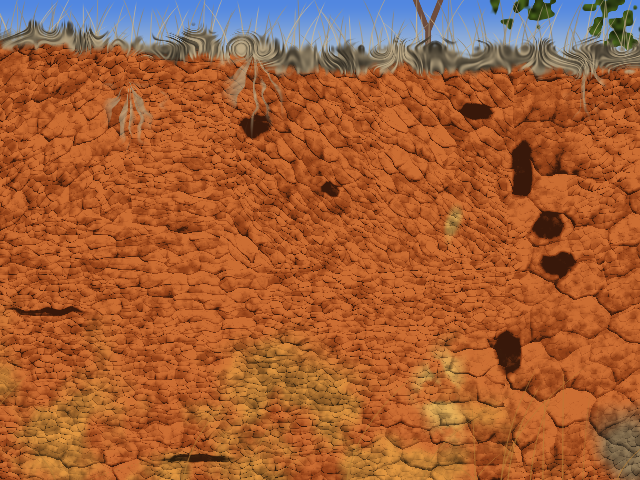
A Shadertoy shader for this texture:

```glsl
// A sunlit bank of broken red earth under dry grass and blue sky.
// Stretched Voronoi cells make the slabs, noise stains the soil with ochre,
// hashed curves and polar fans make the stalks and hanging roots.
#define SHADOW vec3(0.22, 0.095, 0.04)
#define EARTH vec3(0.57, 0.25, 0.09)
#define SUNLIT vec3(0.80, 0.43, 0.20)
#define OCHRE vec3(0.78, 0.54, 0.23)
#define STRAW vec3(0.74, 0.66, 0.52)
#define SKY_HIGH vec3(0.32, 0.53, 0.88)
#define SKY_LOW vec3(0.63, 0.72, 0.83)
#define LEAF vec3(0.16, 0.22, 0.06)
#define STALK_WIDTH 0.0012

float hash(vec2 p) { return fract(sin(dot(p, vec2(127.1, 311.7))) * 43758.5); }

float noise(vec2 p) {
  vec2 i = floor(p), f = fract(p);
  f = f * f * (3.0 - 2.0 * f);
  return mix(mix(hash(i), hash(i + vec2(1, 0)), f.x),
             mix(hash(i + vec2(0, 1)), hash(i + 1.0), f.x), f.y);
}

float fbm(vec2 p) {
  float sum = 0.0, amp = 0.53;
  for (int i = 0; i < 4; i++) { sum += amp * noise(p); p = p * 2.03 + 17.3; amp *= 0.5; }
  return sum;
}

// Brightness of slabs lying along an angle; size is length and thickness
float slabs(vec2 p, float angle, vec2 size) {
  float c = cos(angle), s = sin(angle);
  mat2 turn = mat2(c, -s, s, c);
  vec2 q = turn * p / size, delta = vec2(0), id = vec2(0);
  float near = 9.0, next = 9.0;
  for (int k = 0; k < 9; k++) {
    vec2 g = floor(q) + vec2(k % 3 - 1, k / 3 - 1);
    vec2 d = q - g - 0.1 - 0.8 * vec2(hash(g), hash(g + 41.0));
    float len = length(d);
    if (len < near) { next = near; near = len; delta = d; id = g; }
    else next = min(next, len);
  }
  float tone = hash(id + 9.0), lit = dot(delta, turn * vec2(0.35, 0.94));
  float crack = 1.0 - smoothstep(0.02, 0.22, next - near);
  return 0.52 + 0.36 * tone + 0.32 * lit
       - crack * (0.12 + 0.5 * smoothstep(0.1, -0.5, lit)) * (0.4 + tone);
}

// Bent stalks rising from a base height, one in each column
float stalks(vec2 p, float base, float height, float column, float seed) {
  float cover = 0.0;
  for (int i = -3; i <= 3; i++) {
    float id = floor(p.x / column) + float(i), r = hash(vec2(id, seed));
    float t = (p.y - base) / (height * (0.3 + 0.7 * hash(vec2(id, seed + 7.0))));
    float bend = (hash(vec2(id, seed + 13.0)) - 0.45) * 4.5 * column * t * t;
    float d = abs(p.x - (id + r) * column - bend);
    float ink = clamp((STALK_WIDTH * (1.2 - 0.6 * t) - d) * iResolution.y + 0.5, 0.0, 1.0);
    cover = max(cover, ink * step(0.0, t) * smoothstep(1.0, 0.85, t));
  }
  return cover;
}

// Fan of pale roots hanging from a point
float rootFan(vec2 p, vec2 top, vec2 size) {
  vec2 d = (p - top) / size;
  float r = length(d), a = atan(d.x, -d.y) + 0.3 * (noise(p * 45.0) - 0.5);
  float thread = smoothstep(0.48, 0.72, noise(vec2(a * 9.0 + top.x * 50.0, r * 2.0)));
  return thread * smoothstep(1.1, 0.6, r + 0.5 * noise(vec2(a * 7.0, 3.0))) * smoothstep(1.7, 1.1, abs(a));
}

float blob(vec2 p, float x, float y, float w, float h) {
  return smoothstep(1.2, 0.4, length((p - vec2(x, y)) / vec2(w, h)));
}

vec3 soil(vec2 p) {
  float broad = fbm(p * 5.0);
  vec2 w = p + 0.1 * (vec2(broad, fbm(p * 5.0 + 30.0)) - 0.5);
  // Bedding: blocky at right, leaning above, level low down
  float angle = 0.08;
  vec2 size = vec2(0.055, 0.021);
  if (w.x > 1.06) { angle = 0.55; size = vec2(0.085, 0.065); }
  else if (w.x > 0.48 && w.y > 0.44) { angle = -0.85; size = vec2(0.052, 0.024); }
  else if (w.x < 0.28 && w.y > 0.53) { angle = 0.8; size = vec2(0.075, 0.032); }
  else if (w.y < 0.27) size = vec2(0.075, 0.05);
  vec2 rough = p + 0.012 * (vec2(noise(p * 40.0), noise(p * 40.0 + 8.0)) - 0.5);
  float loose = 0.25 + 0.5 * smoothstep(0.42, 0.62, fbm(p * 8.0 + 5.0));
  float shade = mix(slabs(rough, angle, size), slabs(rough, angle * 0.7, vec2(0.021, 0.012)), loose);
  shade += 0.7 * (fbm(p * 75.0) - 0.5) + 0.25 * (broad - 0.5) - 0.13 * smoothstep(0.72, 0.9, p.y);
  // Deep hollows and undercut ledges: centre, half size
  vec4 hollows[9] = vec4[9](
    vec4(1.146, 0.53, 0.034, 0.03), vec4(1.167, 0.453, 0.04, 0.022), vec4(1.06, 0.265, 0.028, 0.046),
    vec4(1.085, 0.645, 0.024, 0.055), vec4(0.993, 0.766, 0.035, 0.016), vec4(0.686, 0.604, 0.018, 0.016),
    vec4(0.53, 0.735, 0.03, 0.022), vec4(0.095, 0.35, 0.08, 0.008), vec4(0.41, 0.042, 0.07, 0.009));
  for (int i = 0; i < 9; i++) {
    vec2 d = abs(rough + 0.02 * (broad - 0.5) - hollows[i].xy) / hollows[i].zw;
    shade -= 0.75 * smoothstep(1.15, 0.75, max(d.x, d.y) * 0.6 + (d.x + d.y) * 0.35);
  }
  vec3 col = mix(mix(SHADOW, EARTH, smoothstep(0.0, 0.42, shade)), SUNLIT, smoothstep(0.36, 0.88, shade));
  // Mineral stains keep the relief
  float light = clamp(0.35 + 0.85 * shade, 0.2, 1.15);
  float stain = smoothstep(0.36, 0.1, p.y + 0.5 * (broad - 0.5)) * smoothstep(0.34, 0.6, fbm(p * 9.0 + 3.0));
  col = mix(col, OCHRE * light, 0.8 * stain * smoothstep(1.25, 0.95, p.x));
  float pale = max(blob(w, 0.93, 0.17, 0.055, 0.11), blob(w, 0.945, 0.52, 0.02, 0.05));
  col = mix(col, vec3(0.8, 0.65, 0.34) * light, 0.8 * pale * smoothstep(0.3, 0.55, fbm(p * 22.0)));
  return mix(col, vec3(0.48, 0.44, 0.33) * light, 0.85 * blob(w, 1.31, 0.07, 0.08, 0.1));
}

void mainImage(out vec4 fragColor, in vec2 fragCoord) {
  vec2 p = fragCoord / iResolution.y;
  float slope = smoothstep(0.0, 0.8, p.x), ragged = fbm(p * vec2(24, 9));
  float brow = mix(0.88, 0.827, slope) + 0.05 * ragged;
  float turf = mix(0.905, 0.87, slope) + 0.06 * fbm(vec2(p.x * 30.0, 2));
  // Sky, forked trunk and leaves
  vec3 col = mix(SKY_LOW, SKY_HIGH, smoothstep(0.88, 1.0, p.y));
  float trunk = abs(abs(p.x - 0.892) - 0.4 * max(p.y - 0.935, 0.0));
  col = mix(col, EARTH * 0.4 + 0.2, smoothstep(0.007, 0.005, trunk));
  float crown = max(blob(p, 1.09, 0.99, 0.09, 0.07), blob(p, 1.29, 0.96, 0.1, 0.09));
  col = mix(col, LEAF * (0.6 + 1.3 * noise(p * 90.0)), smoothstep(0.46, 0.54, crown * (noise(p * 65.0) + 0.1)));
  // Dry stalks, matted turf, bank
  for (float i = 0.0; i < 4.0; i++)
    col = mix(col, STRAW * (0.78 + 0.1 * i), 0.85 * stalks(p, 0.87, 0.15, 0.021 + 0.004 * i, 3.0 + i * 5.0));
  float fibre = noise(vec2(p.x * 150.0 + 35.0 * noise(p * 20.0), p.y * 60.0));
  vec3 mat = STRAW * mix(0.28, 1.0, smoothstep(0.15, 0.95, 0.6 * fibre + 0.5 * ragged));
  col = mix(col, mat, smoothstep(0.012, -0.012, p.y - turf + 0.025 * (fibre - 0.5)));
  col = mix(col, soil(p), smoothstep(0.01, -0.01, p.y - brow + 0.02 * (fibre - 0.5)));
  // Root clumps
  float roots = max(rootFan(p, vec2(0.53, 0.89), vec2(0.11, 0.19)), rootFan(p, vec2(0.27, 0.83), vec2(0.09, 0.16)));
  roots = max(roots, rootFan(p, vec2(1.22, 0.88), vec2(0.08, 0.14)));
  col = mix(col, STRAW * (0.75 + 0.3 * fibre), 0.75 * roots);
  // Foreground stems, denser at right
  float stems = stalks(p, -0.04, 0.32, 0.034, 71.0) * smoothstep(0.93, 1.0, p.x) * smoothstep(1.28, 1.18, p.x);
  col = mix(col, OCHRE * 0.9, 0.7 * max(stems, stalks(p, -0.03, 0.3, 0.13, 51.0)));
  fragColor = vec4(col, 1.0);
}
```
